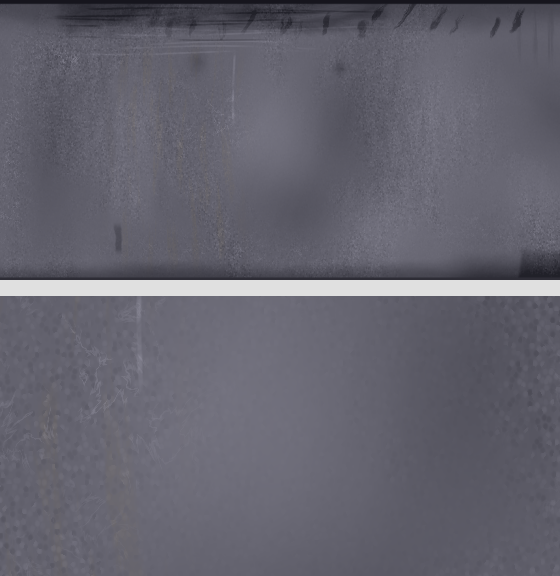
Top, the full canvas; bottom, a detail of the centre.
Write a WebGL 2 fragment shader that draws this texture.

```glsl
#version 300 es
precision highp float;
// Worn slate-grey painted metal panel with a smeared dark top edge and grimy base.
uniform vec2 u_resolution;
out vec4 fragColor;

vec2 hash2(vec2 p) {
  vec3 q = fract(p.xyx * vec3(0.1031, 0.1030, 0.0973));
  q += dot(q, q.yzx + 33.33);
  return fract((q.xx + q.yz) * q.zy);
}

// Cellular noise: distance to the nearest grain, and that grain's random value
vec2 grains(vec2 p) {
  vec2 cell = floor(p), nearest = vec2(9.0, 0.0);
  for (int k = 0; k < 9; k++) {
    vec2 id = cell + vec2(k % 3 - 1, k / 3 - 1);
    float d = length(id + hash2(id) - p);
    if (d < nearest.x) nearest = vec2(d, hash2(id + 71.0).x);
  }
  return nearest;
}

// Layered, warped sines, roughly -1 to 1
float clouds(vec2 p) {
  float sum = 0.0, amp = 0.55;
  for (int i = 0; i < 5; i++) {
    p += 0.7 * sin(p.yx * 0.83 + vec2(1.3, 4.1));
    sum += amp * sin(p.x) * sin(p.y + 0.6);
    p = mat2(1.55, 1.15, -1.15, 1.55) * p + 2.7;
    amp *= 0.56;
  }
  return sum;
}

float blob(vec2 p, vec2 centre, vec2 radius) {
  vec2 q = (p - centre) / radius;
  return exp(-dot(q, q));
}

float band(float x, float lo, float hi, float soft) {
  return smoothstep(lo - soft, lo + soft, x) * (1.0 - smoothstep(hi - soft, hi + soft, x));
}

void main() {
  vec2 p = gl_FragCoord.xy / u_resolution * vec2(2.0, 1.0);
  float aa = 1.0 / u_resolution.y;
  float rough = clouds(p * 34.0);

  // Broad soft shading
  float tone = 0.383 + 0.026 * clouds(p * vec2(4.5, 2.6) + 1.0);
  tone += 0.058 * blob(p, vec2(0.96, 0.52), vec2(0.17, 0.2));
  tone += 0.042 * blob(p, vec2(1.58, 0.62), vec2(0.16, 0.28));
  tone += 0.046 * blob(p, vec2(1.90, 0.32), vec2(0.15, 0.14));
  tone += 0.036 * blob(p, vec2(1.34, 0.17), vec2(0.2, 0.12));
  tone += 0.030 * band(p.x + 0.01 * sin(p.y * 9.0), 0.40, 0.55, 0.025) * band(p.y, 0.2, 0.75, 0.15);
  tone -= 0.050 * blob(p, vec2(1.22, 0.58), vec2(0.15, 0.2));
  tone -= 0.052 * blob(p, vec2(1.07, 0.25), vec2(0.14, 0.13));
  tone -= 0.050 * blob(p, vec2(0.18, 0.45), vec2(0.11, 0.36));
  tone -= 0.045 * blob(p, vec2(2.0, 0.6), vec2(0.12, 0.2));

  // Patchy wear: speckle, vertical brushing and pale chipped threads
  float wear = smoothstep(-0.25, 0.45, clouds(p * vec2(6.0, 4.0) + 5.0));
  wear *= 1.0 - 0.9 * blob(p, vec2(0.96, 0.52), vec2(0.14, 0.18));
  float chipped = blob(p, vec2(0.76, 0.56), vec2(0.11, 0.15))
    + blob(p, vec2(0.21, 0.81), vec2(0.12, 0.07)) + blob(p, vec2(0.04, 0.42), vec2(0.06, 0.36))
    + 0.6 * blob(p, vec2(0.8, 0.1), vec2(0.5, 0.07)) + 0.5 * blob(p, vec2(1.85, 0.18), vec2(0.25, 0.1));
  vec2 grain = grains(p * vec2(150.0, 120.0));
  tone += (0.01 + 0.075 * wear + 0.06 * chipped) * (grain.y - 0.5) * (1.0 - smoothstep(0.2, 0.7, grain.x));
  tone += 0.016 * wear * clouds(p * vec2(90.0, 14.0));
  float thread = 1.0 - smoothstep(0.02, 0.12, abs(clouds(p * vec2(75.0, 60.0) + 8.0)));
  tone += thread * (0.018 * wear + 0.06 * chipped) * smoothstep(-0.1, 0.3, rough);
  float scratch = 1.0 - smoothstep(0.001, 0.003 + aa, abs(p.x - 0.835 - 0.003 * sin(p.y * 17.0)));
  tone += 0.06 * scratch * band(p.y, 0.56, 0.81, 0.03) * smoothstep(-0.4, 0.3, rough);

  // Dark smeared paint along the top
  float ragged = p.y + 0.022 * clouds(p * vec2(9.0, 22.0));
  float smear = band(p.x + 0.03 * rough, 0.22, 1.37, 0.03);
  tone -= 0.095 * smoothstep(0.86, 0.98, ragged);
  tone -= smear * smoothstep(0.865, 0.91, ragged) * (0.065 + 0.06 * clouds(p * vec2(12.0, 50.0)));

  // Long brush lines, slightly bowed
  for (int i = 0; i < 10; i++) {
    float k = float(i);
    vec2 h = hash2(vec2(k, 19.0));
    float y = 0.965 - 0.017 * k + 0.007 * sin(p.x * (3.0 + 4.0 * h.x) + 6.0 * h.y);
    float line = 1.0 - smoothstep(0.0005, 0.002 + aa, abs(p.y - y));
    line *= band(p.x, 0.12 + 0.3 * h.x, 0.85 + 0.55 * h.y, 0.08);
    tone += line * mix(-0.075, 0.05, step(0.5, h.x)) * smoothstep(-0.5, 0.4, clouds(p * vec2(9.0, 30.0) + k));
  }

  // Curved, tapered dabs, heavier toward the right
  for (int i = 0; i < 15; i++) {
    float k = float(i);
    vec2 h = hash2(vec2(k, 47.0));
    vec2 q = p - vec2(0.5 + 0.094 * k + 0.05 * h.x, 0.885 + 0.07 * h.y);
    q.x += 5.0 * (h.x - 0.3) * q.y * q.y - q.y * (0.1 + 0.6 * h.y);
    q += 0.012 * vec2(rough, clouds(p * 25.0 + k));
    float width = (0.012 + 0.015 * h.x) * (1.0 + 8.0 * q.y);
    float dab = 1.0 - smoothstep(0.6, 1.0, length(q / vec2(max(width, 0.004), 0.035 + 0.03 * h.y)));
    tone -= dab * (0.05 + 0.006 * k) * smoothstep(-0.5, 0.4, clouds(vec2(q.x * 110.0, q.y * 18.0) + k));
  }
  tone -= 0.03 * band(p.x, 1.85, 1.99, 0.02) * band(p.y, 0.79, 0.94, 0.05)
    * smoothstep(0.1, 0.7, clouds(vec2(p.x * 110.0 + 3.0 * p.y, p.y * 5.0)));

  // Isolated stains and grime along the base
  tone -= 0.08 * band(p.x + 0.006 * rough, 0.41, 0.432, 0.004) * band(p.y, 0.1, 0.195, 0.015);
  tone -= 0.06 * blob(p + 0.015 * rough, vec2(0.7, 0.775), vec2(0.03, 0.04));
  tone -= 0.07 * blob(p + 0.015 * rough, vec2(1.215, 0.76), vec2(0.02, 0.025));
  float low = p.y + 0.014 * clouds(p * vec2(7.0, 18.0));
  tone -= 0.12 * (1.0 - smoothstep(0.0, 0.075, low));
  tone -= 0.08 * smoothstep(1.55, 1.75, p.x) * (1.0 - smoothstep(0.05, 0.11, low));
  tone -= 0.08 * smoothstep(1.85, 1.87, p.x + 0.01 * rough) * (1.0 - smoothstep(0.09, 0.12, low));

  // Hard borders, then cool tint with faint rust runs
  tone = mix(max(tone, 0.13), 0.18, 1.0 - smoothstep(0.009 - aa, 0.009 + aa, p.y));
  tone = mix(tone, 0.085, smoothstep(0.986 - aa, 0.986 + aa, p.y));
  float rust = band(p.x, 0.42, 0.85, 0.08) * band(p.y, 0.06, 0.82, 0.08);
  rust *= smoothstep(0.0, 0.6, clouds(p * vec2(75.0, 9.0) + 3.0)) * (0.5 + grain.y);
  fragColor = vec4(vec3(tone, tone * 0.99, 0.025 + 1.045 * tone) + rust * vec3(0.006, 0.0, -0.02), 1.0);
}
```
